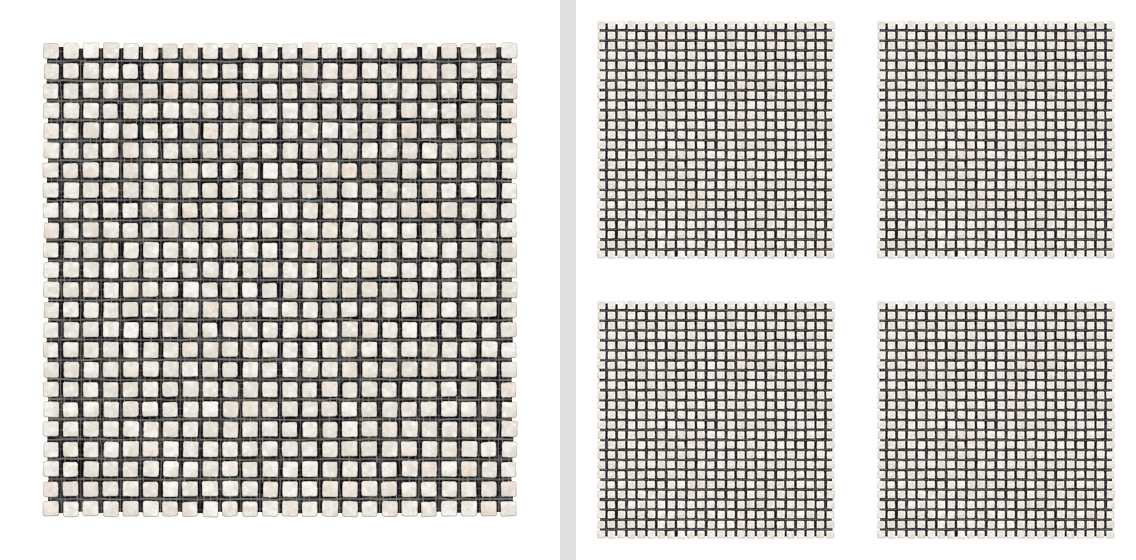
Left, the tile; right, the same tile 2 across and 2 down.
This pattern is drawn by a WebGL 1 fragment shader. Its source:

```glsl
precision highp float;
// Sheet of small tumbled cream stone tiles on a dark mesh backing, inside a white margin.

uniform vec2 u_resolution;

const float TILES = 24.0;   // tiles across and down
const float SHEET = 0.8532; // sheet side, in canvas widths
const vec3 WHITE = vec3(1.0);
const vec3 PALE = vec3(0.985, 0.975, 0.955);
const vec3 CREAM = vec3(0.89, 0.865, 0.825);
const vec3 BLUSH = vec3(0.89, 0.82, 0.75);
const vec3 RIM = vec3(0.60, 0.57, 0.54);
const vec3 BLACK = vec3(0.07, 0.06, 0.07);
const vec3 SHADE = vec3(0.27, 0.26, 0.26);
const vec3 THREAD = vec3(0.45, 0.47, 0.45);
const vec3 STRAND = vec3(0.62, 0.60, 0.59);

float hash(vec2 p) {
  return fract(sin(dot(p, vec2(127.1, 311.7))) * 43758.5453);
}

float noise(vec2 p) {
  vec2 i = floor(p);
  vec2 f = fract(p);
  f = f * f * (3.0 - 2.0 * f);
  float low = mix(hash(i), hash(i + vec2(1.0, 0.0)), f.x);
  float high = mix(hash(i + vec2(0.0, 1.0)), hash(i + 1.0), f.x);
  return mix(low, high, f.y);
}

float fbm(vec2 p) {
  float sum = 0.0;
  float amp = 0.55;
  for (int i = 0; i < 3; i++) {
    sum += amp * noise(p);
    p = p * 2.1 + 17.3;
    amp *= 0.5;
  }
  return sum;
}

float roundedBox(vec2 p, vec2 halfSize, float radius) {
  vec2 q = abs(p) - halfSize + radius;
  return length(max(q, 0.0)) + min(max(q.x, q.y), 0.0) - radius;
}

// Coverage of a band of the given half width around distance zero
float band(float d, float halfWidth, float blur) {
  return 1.0 - smoothstep(halfWidth - blur, halfWidth + blur, abs(d));
}

// Signed distance to the nearest whole number
float toGrid(float x) {
  return fract(x + 0.5) - 0.5;
}

// Short strands, three per tile, crossing a gap; each has its own strength
float strands(float along, float gapId, float blur) {
  float id = floor(along * 3.0);
  float shift = (hash(vec2(id, gapId)) - 0.5) * 0.3;
  float d = (fract(along * 3.0) - 0.5 + shift) / 3.0;
  return band(d, 0.035, blur) * hash(vec2(gapId, id + 5.0));
}

// Dark backing with a net of threads running along the gaps
vec3 meshColor(vec2 g, float blur) {
  vec2 gap = floor(g + 0.5);
  vec2 cell = floor(g);
  vec2 wobble = vec2(noise(g.yx * 1.7 + 3.0), noise(g * 1.7 + 9.0)) - 0.5;
  vec2 d = vec2(toGrid(g.x), toGrid(g.y)) + wobble * 0.08;
  float rowLight = hash(vec2(cell.x, gap.y + 40.0));
  float columnLight = hash(vec2(gap.x + 70.0, cell.y));

  vec3 color = mix(BLACK, SHADE, 0.6 * smoothstep(0.35, 0.75, fbm(g * 2.0)));
  float inRow = band(d.y, 0.16, 0.04);
  float inColumn = band(d.x, 0.16, 0.04);
  color = mix(color, STRAND, 0.75 * inRow * strands(g.x, gap.y, blur));
  color = mix(color, STRAND, 0.4 * inColumn * strands(g.y, gap.x + 90.0, blur));
  color = mix(color, THREAD, band(d.x, 0.035, blur) * (0.3 + 0.5 * columnLight));
  return mix(color, THREAD, band(d.y, 0.05, blur) * (0.6 + 0.4 * rowLight));
}

// Mottled stone with a tone for each tile, worn rim and shaded lower side
vec3 stoneColor(vec2 p, vec2 g, vec2 id, float d) {
  float tone = hash(id + 21.0);
  float mottle = fbm(g * 4.0 + id * 7.0);
  float light = smoothstep(0.1, 0.9, mottle + 0.35 * (tone - 0.5));
  vec3 color = mix(CREAM, PALE, light);
  float stain = smoothstep(0.5, 0.8, fbm(g * 2.5 + 50.0));
  color = mix(color, BLUSH, 0.4 * stain + 0.35 * step(0.9, tone));
  color += 0.05 * (noise(g * 16.0) - 0.5);
  color *= 1.0 + 0.05 * p.y;
  float lowerSide = smoothstep(0.1, -0.4, p.y);
  float rim = smoothstep(-0.075, 0.0, d);
  return mix(color, RIM, rim * (0.4 + 0.4 * lowerSide));
}

void main() {
  vec2 uv = gl_FragCoord.xy / u_resolution;
  vec2 g = (uv - 0.5) * TILES / SHEET + 0.5 * TILES;
  float pixel = TILES / (SHEET * min(u_resolution.x, u_resolution.y));
  float blur = 0.7 * pixel;

  // Backing ends under the outermost tiles, so the white margin wraps
  float backing = roundedBox(g - 0.5 * TILES, vec2(0.5 * TILES - 0.32), 0.1);
  backing += 0.12 * (noise(g * 3.0) - 0.5);
  vec3 color = mix(meshColor(g, blur), WHITE, smoothstep(-blur, blur, backing));

  // One tile per cell, slightly shifted, turned and resized
  vec2 id = floor(g);
  vec2 jitter = vec2(hash(id + 3.0), hash(id + 11.0)) - 0.5;
  vec2 p = fract(g) - 0.5 - 0.05 * jitter;
  p += 0.06 * jitter.x * vec2(-p.y, p.x);
  vec2 halfSize = 0.395 + 0.03 * jitter.yx;
  float d = roundedBox(p, halfSize, 0.10 + 0.05 * hash(id + 31.0));
  d += 0.025 * (noise(g * 6.0) - 0.5);
  vec2 inside = step(vec2(0.0), id) * step(id, vec2(TILES - 1.0));
  float cover = (1.0 - smoothstep(-blur, blur, d)) * inside.x * inside.y;
  color = mix(color, stoneColor(p, g, id, d), cover);

  gl_FragColor = vec4(clamp(color, 0.0, 1.0), 1.0);
}
```
